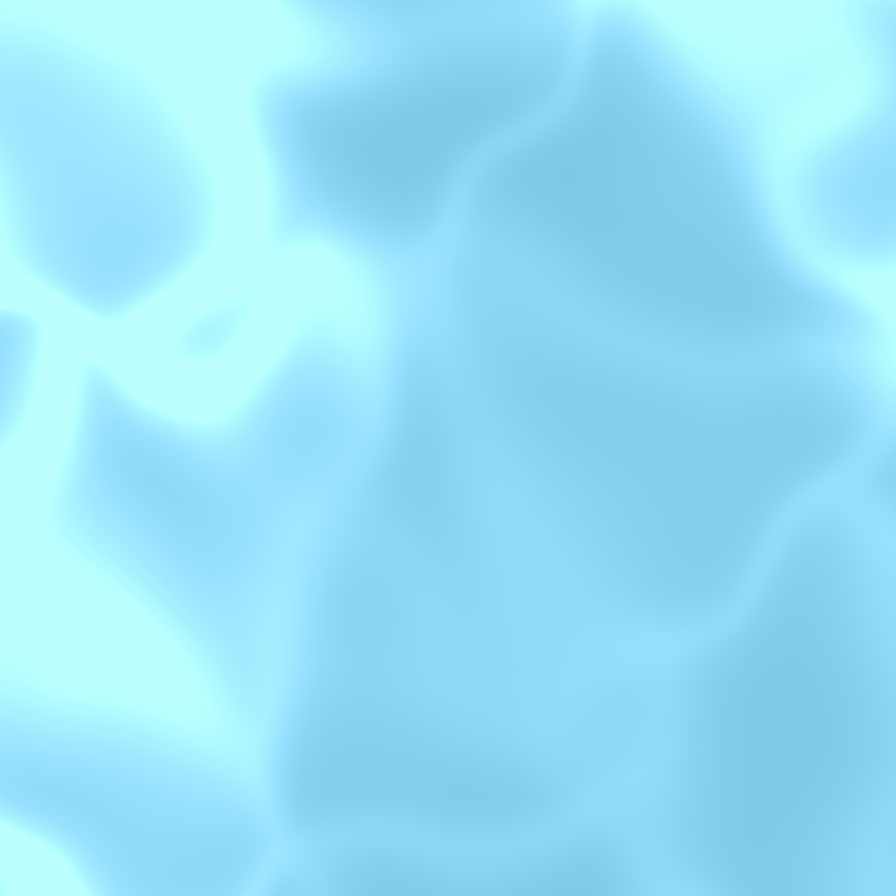
Give the GLSL for this texture, as a Shadertoy shader.

```glsl
const vec3 DEEP_WATER = vec3(0.46, 0.75, 0.875);
const float CELLS = 3.1;

vec2 hash2(vec2 p) {
    vec3 q = fract(p.xyx * vec3(0.1031, 0.1030, 0.0973));
    q += dot(q, q.yzx + 33.33);
    return fract((q.xx + q.yz) * q.zy);
}

float valueNoise(vec2 p) {
    vec2 cell = floor(p);
    vec2 f = fract(p);
    f = f * f * f * (f * (f * 6.0 - 15.0) + 10.0);
    float low = mix(hash2(cell).x, hash2(cell + vec2(1, 0)).x, f.x);
    float high = mix(hash2(cell + vec2(0, 1)).x, hash2(cell + vec2(1, 1)).x, f.x);
    return mix(low, high, f.y);
}

// Bends the cell borders into wavy filaments
vec2 warp(vec2 p, float amount) {
    vec2 offset = vec2(valueNoise(p * 1.7 + 11.0), valueNoise(p * 1.7 + 47.0));
    return p + amount * (offset - 0.5);
}

// Smooth cell borders: 0 inside a cell, 0.5 on a border, more at junctions
float softBorder(vec2 p, float sharpness, float jitter) {
    vec2 base = floor(p);
    float sum = 0.0;
    float sumSquares = 0.0;
    for (int y = -2; y <= 2; y++) {
        for (int x = -2; x <= 2; x++) {
            vec2 cell = base + vec2(x, y);
            vec2 center = cell + 0.5 + jitter * (hash2(cell + 20.0) - 0.5);
            vec2 d = p - center;
            float weight = exp(-sharpness * dot(d, d));
            sum += weight;
            sumSquares += weight * weight;
        }
    }
    return 1.0 - sumSquares / (sum * sum);
}

// Strong light along the left side and in the upper right corner
float lightStrength(vec2 uv) {
    float left = 1.0 - smoothstep(0.12, 0.48, uv.x);
    float corner = smoothstep(1.4, 1.85, uv.x + uv.y);
    float patches = valueNoise(uv * 3.0 + 5.0);
    return smoothstep(0.2, 0.9, 0.5 * patches + 0.6 * max(left, corner));
}

void mainImage(out vec4 fragColor, in vec2 fragCoord) {
    vec2 uv = fragCoord / iResolution.xy;
    vec2 p = warp(uv * CELLS, 0.55);

    // Narrow filaments over a wide glow
    float filament = softBorder(p, 7.0, 0.8);
    float glow = softBorder(p, 3.5, 0.8);
    float strength = lightStrength(uv);

    float light = 0.02 + 0.03 * valueNoise(uv * 5.0 + 70.0);
    light += filament * mix(0.09, 0.30, strength);
    light += glow * mix(0.03, 0.28, strength);

    fragColor = vec4(min(DEEP_WATER + min(light, 0.28), 1.0), 1.0);
}
```
